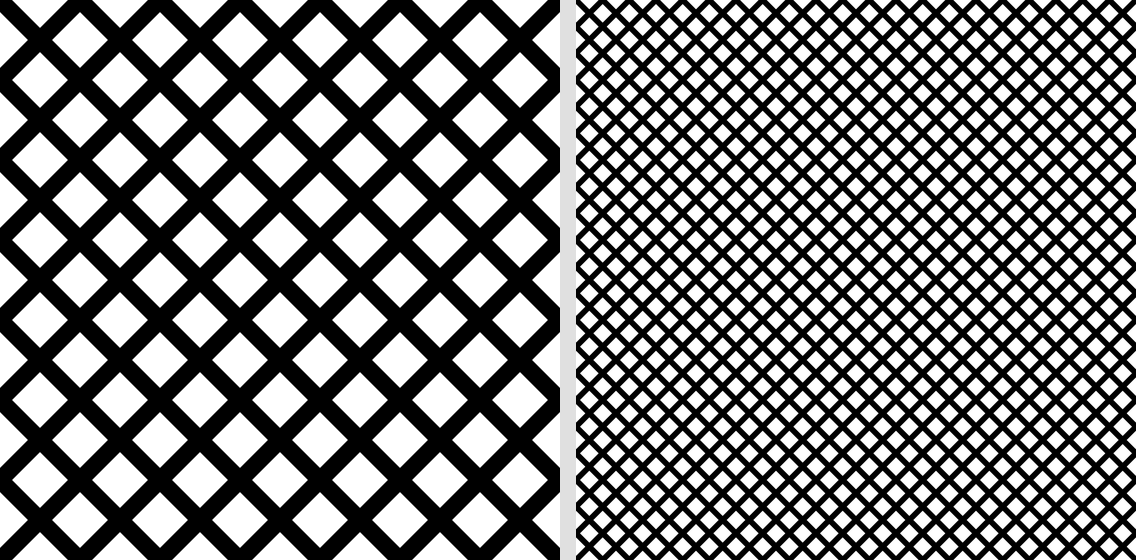
Left: one tile. Right: repeated 3 by 3.
Reproduce this pattern procedurally as a WebGL 1 fragment shader.

```glsl
precision highp float;

uniform vec2 u_resolution;

const float REPEATS = 7.0;          // lattice periods across and down
const float BAR_HALF_WIDTH = 0.151; // along an axis, in periods
const vec3 BAR_COLOR = vec3(0.0);
const vec3 GAP_COLOR = vec3(1.0);

// Distance from each coordinate to its nearest whole number
vec2 distanceToInteger(vec2 p) {
  return abs(fract(p + 0.5) - 0.5);
}

// Positive inside the diamond gaps, negative on the diagonal bars
float diamondGap(vec2 p) {
  vec2 diagonals = vec2(p.x + p.y, p.x - p.y);
  vec2 toBar = distanceToInteger(diagonals);
  return (min(toBar.x, toBar.y) - BAR_HALF_WIDTH) / sqrt(2.0);
}

void main() {
  vec2 p = gl_FragCoord.xy / u_resolution * REPEATS;
  float pixel = REPEATS / min(u_resolution.x, u_resolution.y);

  // One-pixel antialiased edge
  float gap = clamp(diamondGap(p) / pixel + 0.5, 0.0, 1.0);
  gl_FragColor = vec4(mix(BAR_COLOR, GAP_COLOR, gap), 1.0);
}
```
